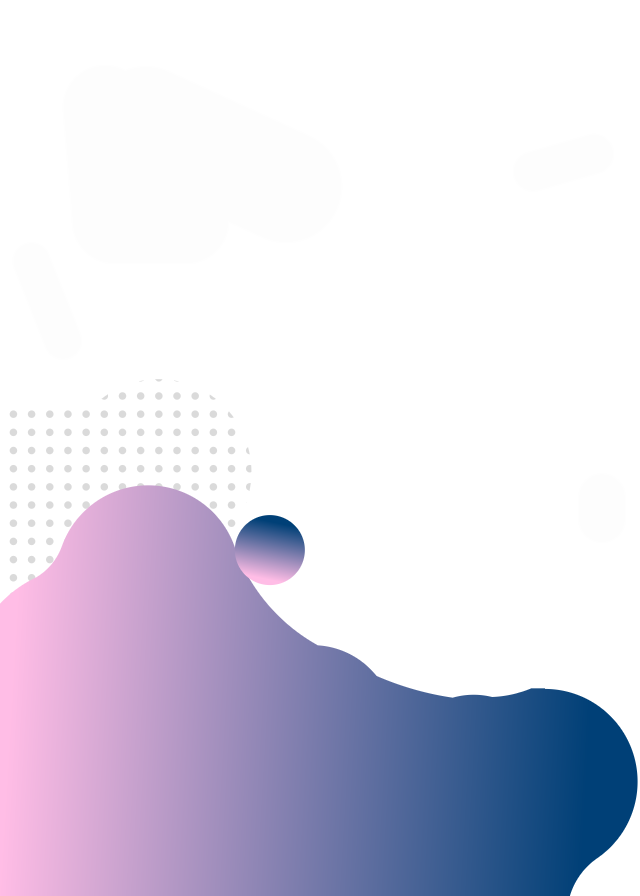
Write a Shadertoy shader that draws this background.

```glsl
const float GRID_HEIGHT = 768.0;   // layout units per canvas height
const vec3 WHITE = vec3(1.0);
const vec3 PINK = vec3(1.0, 0.74, 0.90);
const vec3 NAVY = vec3(0.0, 0.25, 0.465);
const vec3 DOT_GREY = vec3(0.855);
const vec3 FAINT_GREY = vec3(0.992);

float circle(vec2 p, vec2 center, float radius) {
    return length(p - center) - radius;
}

float box(vec2 p, vec2 lo, vec2 hi) {
    vec2 d = abs(p - 0.5 * (lo + hi)) - 0.5 * (hi - lo);
    return length(max(d, 0.0)) + min(max(d.x, d.y), 0.0);
}

float capsule(vec2 p, vec2 a, vec2 b, float radius) {
    vec2 pa = p - a, ba = b - a;
    return length(pa - ba * clamp(dot(pa, ba) / dot(ba, ba), 0.0, 1.0)) - radius;
}

// Box with a circular bite, giving a concave edge between two bulges
float web(vec2 p, vec2 lo, vec2 hi, vec2 biteCenter, float biteRadius) {
    return max(box(p, lo, hi), -circle(p, biteCenter, biteRadius));
}

float coverage(float dist, float pixel) {
    return clamp(0.5 - dist / pixel, 0.0, 1.0);
}

// Blend from pink to navy along an axis, between two points on it
vec3 pinkToNavy(vec2 p, vec2 axis, float start, float end) {
    return mix(PINK, NAVY, clamp((dot(p, axis) - start) / (end - start), 0.0, 1.0));
}

float waveBody(vec2 p) {
    // Bulges
    float d = circle(p, vec2(127.0, 494.5), 78.5);
    d = min(d, circle(p, vec2(75.0, 588.0), 103.0));
    d = min(d, circle(p, vec2(268.0, 623.0), 70.0));
    d = min(d, circle(p, vec2(406.0, 661.0), 65.5));
    d = min(d, circle(p, vec2(467.0, 670.0), 79.5));
    // Hollows
    d = min(d, web(p, vec2(28.0, 468.0), vec2(80.0, 540.0), vec2(5.0, 451.0), 51.0));
    d = min(d, web(p, vec2(130.0, 468.0), vec2(274.0, 780.0), vec2(348.0, 417.0), 155.7));
    d = min(d, web(p, vec2(268.0, 575.0), vec2(388.0, 780.0), vec2(425.0, 345.0), 255.7));
    d = min(d, web(p, vec2(406.0, 590.0), vec2(467.0, 780.0), vec2(418.0, 500.5), 97.0));
    d = min(d, web(p, vec2(400.0, 670.0), vec2(512.0, 800.0), vec2(546.0, 785.0), 60.0));
    // Base
    return min(d, box(p, vec2(-50.0, 620.0), vec2(430.0, 800.0)));
}

float dotField(vec2 p, vec2 firstDot, float pitch, float radius) {
    vec2 cell = mod(p - firstDot + 0.5 * pitch, pitch) - 0.5 * pitch;
    float region = min(circle(p, vec2(136.0, 404.5), 79.5),
                       box(p, vec2(4.0, 349.0), vec2(120.0, 515.0)));
    return max(length(cell) - radius, region);
}

float faintShapes(vec2 p) {
    float d = capsule(p, vec2(90.0, 92.0), vec2(98.0, 190.0), 36.0);
    d = min(d, capsule(p, vec2(125.0, 105.0), vec2(245.0, 160.0), 48.0));
    d = min(d, capsule(p, vec2(98.0, 190.0), vec2(160.0, 190.0), 36.0));
    d = min(d, capsule(p, vec2(27.0, 224.0), vec2(54.0, 292.0), 16.0));
    d = min(d, capsule(p, vec2(457.0, 147.0), vec2(509.0, 132.0), 17.0));
    return min(d, capsule(p, vec2(516.0, 426.0), vec2(516.0, 445.0), 20.0));
}

void mainImage(out vec4 fragColor, in vec2 fragCoord) {
    // Layout coordinates with y pointing down
    float pixel = GRID_HEIGHT / iResolution.y;
    vec2 p = vec2(fragCoord.x, iResolution.y - fragCoord.y) * pixel;

    // Backdrop and halftone dots
    vec3 color = mix(WHITE, FAINT_GREY, coverage(faintShapes(p), 3.0 * pixel));
    color = mix(color, DOT_GREY, coverage(dotField(p, vec2(11.5, 355.0), 15.58, 3.2), pixel));

    // Flowing body
    vec3 bodyColor = pinkToNavy(p, vec2(1.0, 0.06), 46.0, 543.0);
    color = mix(color, bodyColor, coverage(waveBody(p), pixel));

    // Small ball
    vec2 ballCenter = vec2(231.3, 471.5);
    vec3 ballColor = pinkToNavy(p - ballCenter, vec2(0.2, -0.98), -25.0, 24.0);
    color = mix(color, ballColor, coverage(circle(p, ballCenter, 30.0), pixel));

    fragColor = vec4(color, 1.0);
}
```
